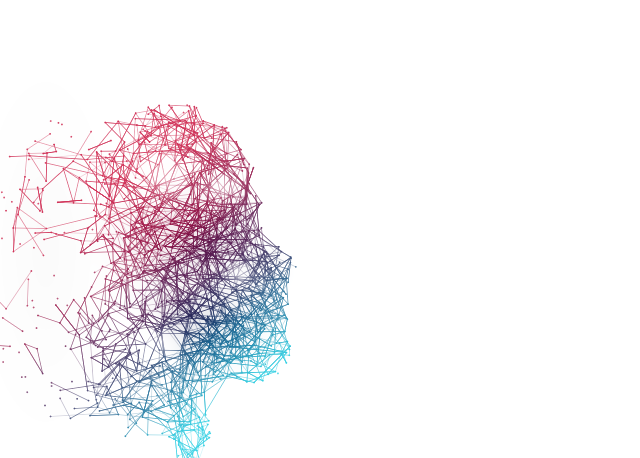
Write a WebGL 1 fragment shader that draws this background.

```glsl
precision highp float;

uniform vec2 u_resolution;

const vec3 PAPER = vec3(1.0);
const vec3 HAZE = vec3(0.985);
const vec3 CRIMSON = vec3(0.78, 0.02, 0.20);
const vec3 WINE = vec3(0.56, 0.03, 0.24);
const vec3 PLUM = vec3(0.32, 0.08, 0.30);
const vec3 NAVY = vec3(0.14, 0.15, 0.35);
const vec3 BLUE = vec3(0.05, 0.39, 0.57);
const vec3 CYAN = vec3(0.05, 0.78, 0.87);

const int LAYERS = 11;
const int LINKS = 5;
const float CELL_MIN = 0.036;
const float CELL_STEP = 0.0042;
const float LAYER_TURN = 0.73;
const float LINE_WIDTH = 0.0015;
const float DOT_RADIUS = 0.0019;
const float SCATTER = 0.25;
const float WASH = 0.10;
const vec2 CLOUD_LIMIT = vec2(0.68, 0.80);

vec2 hash2(vec2 p) {
  vec3 q = fract(vec3(p.xyx) * vec3(0.1031, 0.1030, 0.0973));
  q += dot(q, q.yzx + 33.33);
  return fract((q.xx + q.yz) * q.zy);
}

// Positive inside an ellipse, 1 at its centre
float blob(vec2 p, vec2 centre, vec2 radius) {
  return 1.0 - length((p - centre) / radius);
}

float glow(vec2 p, vec2 centre, vec2 radius) {
  vec2 d = (p - centre) / radius;
  return exp(-dot(d, d));
}

// Open spots inside the cloud
float clearing(vec2 p) {
  float g = glow(p, vec2(0.364, 0.614), vec2(0.036, 0.040));
  g = max(g, glow(p, vec2(0.523, 0.403), vec2(0.024, 0.020)));
  g = max(g, glow(p, vec2(0.364, 0.253), vec2(0.030, 0.026)));
  return max(g, glow(p, vec2(0.483, 0.590), vec2(0.032, 0.024)));
}

// Signed shape of the firm part
float bodyShape(vec2 p) {
  float body = blob(p, vec2(0.373, 0.526), vec2(0.204, 0.252));
  body = max(body, blob(p, vec2(0.477, 0.326), vec2(0.158, 0.165)));
  body = max(body, blob(p, vec2(0.572, 0.402), vec2(0.083, 0.070)));
  body = max(body, blob(p, vec2(0.560, 0.230), vec2(0.076, 0.068)));
  return max(body, blob(p, vec2(0.410, 0.070), vec2(0.050, 0.150)));
}

// Chance that a node exists: firm on the right, sparse on the left
float density(vec2 p) {
  float firm = smoothstep(0.0, 0.03, bodyShape(p));
  firm *= mix(0.46, 0.94, smoothstep(0.17, 0.40, p.x));
  float tail = 0.55 * smoothstep(0.0, 0.4, blob(p, vec2(0.30, 0.235), vec2(0.18, 0.23)));
  float loose = SCATTER * smoothstep(0.0, 0.3, blob(p, vec2(0.19, 0.41), vec2(0.25, 0.39)));
  return max(max(firm, tail), loose) * (1.0 - 0.75 * clearing(p));
}

float segmentDistance(vec2 p, vec2 a, vec2 b) {
  vec2 ab = b - a;
  float t = clamp(dot(p - a, ab) / max(dot(ab, ab), 1e-6), 0.0, 1.0);
  return length(p - a - ab * t);
}

// Colour runs from upper left to lower right
vec3 inkColour(vec2 p) {
  float s = 1.0 - p.y + 0.75 * p.x;
  vec3 c = mix(CRIMSON, WINE, smoothstep(0.58, 0.79, s));
  c = mix(c, PLUM, smoothstep(0.77, 0.91, s));
  c = mix(c, NAVY, smoothstep(0.90, 1.02, s));
  c = mix(c, BLUE, smoothstep(1.00, 1.12, s));
  return mix(c, CYAN, smoothstep(1.10, 1.27, s));
}

// Ink left by one turned, jittered grid of linked nodes
float network(vec2 p, float layer, float pixel) {
  float size = CELL_MIN + CELL_STEP * layer;
  float c = cos(layer * LAYER_TURN), s = sin(layer * LAYER_TURN);
  mat2 turn = mat2(c, s, -s, c);
  vec2 home = floor(turn * p / size);
  vec2 seed = vec2(57.0 + 41.0 * layer, 91.0 + 23.0 * layer);
  float blank = 1.0;
  for (int j = -1; j <= 1; j++) {
    for (int i = -1; i <= 1; i++) {
      vec2 cell = home + vec2(float(i), float(j));
      vec2 a = (cell + hash2(cell + seed)) * size * turn;
      if (hash2(cell + seed + 217.0).x > density(a)) continue;
      float dotInk = clamp(0.5 + (DOT_RADIUS - length(p - a)) / pixel, 0.0, 1.0);
      blank *= 1.0 - 0.8 * dotInk;
      for (int k = 0; k < LINKS; k++) {
        vec2 pick = hash2(cell + seed + 331.0 + 67.0 * float(k));
        vec2 other = cell + floor(pick * 3.0) - 1.0;
        vec2 b = (other + hash2(other + seed)) * size * turn;
        float d = segmentDistance(p, a, b);
        if (d > LINE_WIDTH + pixel) continue;
        if (hash2(other + seed + 217.0).x > density(b)) continue;
        float strength = mix(0.22, 0.95, fract(pick.x * 17.0 + pick.y * 5.0));
        blank *= 1.0 - strength * clamp(0.5 + (0.5 * LINE_WIDTH - d) / pixel, 0.0, 1.0);
      }
    }
  }
  return 1.0 - blank;
}

void main() {
  vec2 p = gl_FragCoord.xy / u_resolution.y;
  float pixel = 1.0 / u_resolution.y;
  vec3 colour = mix(PAPER, HAZE, glow(p, vec2(0.10, 0.45), vec2(0.10, 0.26)));

  if (p.x < CLOUD_LIMIT.x && p.y < CLOUD_LIMIT.y) {
    float blank = 1.0;
    for (int n = 0; n < LAYERS; n++) blank *= 1.0 - network(p, float(n), pixel);

    // Deeper ink in the cores, lighter in the clearings
    float core = glow(p, vec2(0.42, 0.47), vec2(0.14, 0.10));
    core = max(core, glow(p, vec2(0.43, 0.29), vec2(0.13, 0.09)));
    float weight = (0.82 + 0.18 * core) * (1.0 - 0.5 * clearing(p));
    blank *= 1.0 - WASH * core * smoothstep(0.0, 0.3, bodyShape(p));
    colour = mix(colour, inkColour(p), (1.0 - blank) * weight);
  }
  gl_FragColor = vec4(colour, 1.0);
}
```
